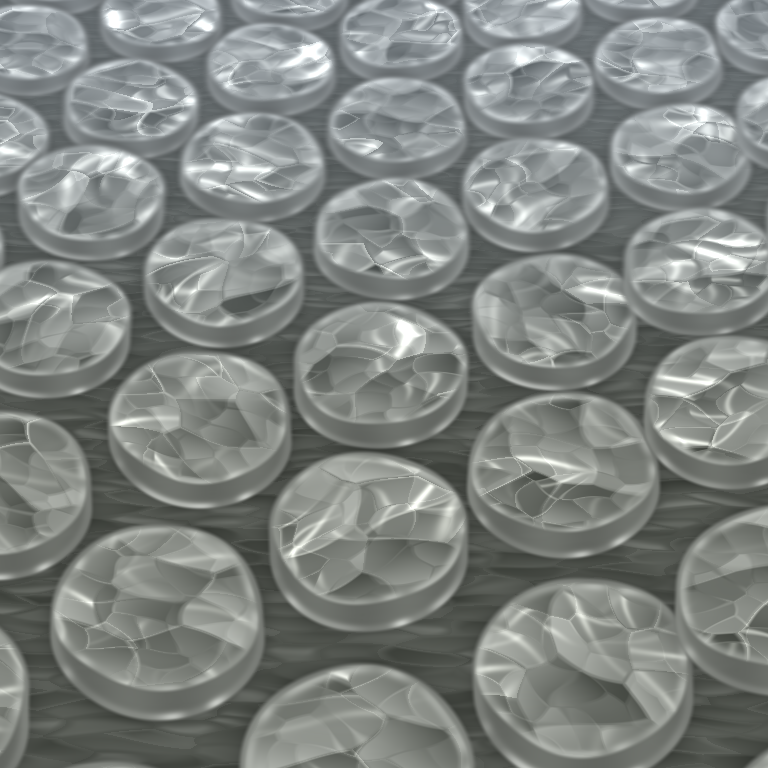
Reproduce this texture procedurally as a Shadertoy shader.

```glsl
// Sheet of crumpled bubble wrap, receding from dark foreground to pale haze
#define HORIZON 2.055
#define VANISH_X 0.596
#define COLUMN_STEP 0.146
#define ROW_STEP 0.0833
#define SHEAR 0.37
#define RADIUS 0.074
#define WALL 0.25
#define CREASE_SCALE 1.55
#define GLINT 0.44
#define JITTER 0.012

const vec2 LATTICE_ORIGIN = vec2(-0.064, 0.5668);
const vec2 LATTICE_STEP = vec2(COLUMN_STEP, ROW_STEP);

vec2 hash2(vec2 p) {
    vec2 k = vec2(dot(p, vec2(127.1, 311.7)), dot(p, vec2(269.5, 183.3)));
    return fract(sin(k) * 43758.5);
}

// Perspective between the canvas and the plane of the sheet
vec2 toLattice(vec2 p) {
    float w = HORIZON - p.y;
    return (vec2((p.x - VANISH_X) / w, 1.0 / w) - LATTICE_ORIGIN) / LATTICE_STEP;
}

vec2 toCanvas(vec2 cell) {
    vec2 plane = cell * LATTICE_STEP + LATTICE_ORIGIN;
    float w = 1.0 / plane.y;
    return vec2(VANISH_X + w * plane.x, HORIZON - w);
}

// Cellular facets of creased film: x = shade, y = bright streaks and folds
vec2 crumple(vec2 q, vec2 seed, float soft) {
    q += 0.14 * sin(q.yx * 3.1 + seed * 9.0);
    vec2 base = floor(q), nearest = vec2(0.0), facet = vec2(0.0);
    float d1 = 9.0, d2 = 9.0;
    for (int j = -1; j <= 1; j++)
    for (int i = -1; i <= 1; i++) {
        vec2 cell = base + vec2(i, j);
        vec2 offset = cell + 0.05 + 0.9 * hash2(cell + seed * 17.0) - q;
        float d = length(offset);
        if (d < d1) { d2 = d1; d1 = d; nearest = offset; facet = cell; }
        else d2 = min(d2, d);
    }
    vec2 h = hash2(facet + seed * 23.0 + 5.0);
    float angle = 1.57 + (h.x - 0.5) * 2.6;
    float s = dot(nearest, vec2(cos(angle), sin(angle)));
    float inside = smoothstep(0.0, soft, d2 - d1);
    float streak = exp(-pow((s - 0.5 * (h.y - 0.5)) / (soft * 0.75), 2.0));
    streak *= smoothstep(0.4, 0.8, h.y) * inside;
    float fold = (1.0 - inside) * smoothstep(0.3, 0.9, h.x);
    return vec2((h.y - 0.5 + 1.1 * s) * inside, streak + 0.55 * fold);
}

// Backing film: dark, with fine scratches running across
vec3 sheet(vec2 p, float haze) {
    float w = HORIZON - p.y;
    vec2 fleck = crumple(p * vec2(22.0, 95.0) / w, vec2(0.3, 0.7), 0.4);
    float bands = sin(p.y * 61.0 + 3.0 * sin(p.x * 9.0)) * sin(p.x * 17.0 + 2.0 * sin(p.y * 23.0));
    vec3 tone = mix(vec3(0.315, 0.33, 0.305), vec3(0.44, 0.47, 0.485), haze);
    return tone + (0.07 * fleck.x + 0.08 * fleck.y + 0.025 * bands) * (1.0 - 0.7 * haze);
}

void addBubble(inout vec3 color, vec2 p, vec2 id, float haze) {
    vec2 seed = hash2(id + 3.0);
    vec2 center = toCanvas(vec2(id.x, id.y + SHEAR * id.x)) + JITTER * (seed - 0.5);
    float w = HORIZON - center.y;
    float radius = RADIUS * w;
    vec2 q = (p - center) / radius;
    if (abs(q.x) > 1.4 || abs(q.y) > 1.5) return;

    // Swept ellipse for the body, raised ellipse for the cap
    vec2 squash = vec2(1.0, 0.6 + 0.27 * (w - 1.11));
    vec2 body = vec2(q.x, q.y - clamp(q.y, -0.5 * WALL, 0.5 * WALL)) / squash;
    vec2 cap = (q - vec2(0.0, 0.5 * WALL)) / squash;
    float angle = atan(cap.y, cap.x);
    float wobble = 0.022 * sin(3.0 * angle + 6.3 * seed.x) + 0.016 * sin(5.0 * angle + 6.3 * seed.y);
    float bodyDist = length(body) - 1.0 - 0.5 * wobble;
    float capDist = length(cap) - 0.965 - wobble;
    float soft = mix(0.018, 0.075, haze) + 1.0 / (radius * iResolution.y);
    color *= 1.0 - 0.16 * exp(-9.0 * max(bodyDist, 0.0));

    // Side wall with a pale outline and broken glints along the foot
    vec3 film = mix(vec3(0.485, 0.5, 0.475), vec3(0.555, 0.585, 0.605), haze);
    float ripple = 0.5 + 0.5 * sin(angle * 9.0 + 6.0 * seed.x + 2.0 * sin(angle * 5.0));
    vec3 wall = film * (0.86 + 0.05 * sin(q.x * 7.0 + 6.3 * seed.y));
    float outline = exp(-pow((bodyDist + 0.04) / (0.025 + soft), 2.0));
    float foot = smoothstep(-0.2, -0.8, q.y);
    wall += outline * (0.08 + 0.3 * foot * ripple * ripple * (1.0 - haze));

    // Crumpled cap: broad facets, finer wrinkles and a lit rim
    float turn = (seed.x - 0.5) * 1.6;
    vec2 r = mat2(cos(turn), sin(turn), -sin(turn), cos(turn)) * cap;
    float blur = 0.09 + 0.16 * haze;
    vec2 broad = crumple(r * CREASE_SCALE * vec2(0.8, 1.15) + seed * 5.0, seed, blur);
    vec2 fine = crumple(r.yx * CREASE_SCALE * vec2(2.1, 1.5) + seed * 8.0, seed.yx, blur * 1.3);
    float patches = smoothstep(-0.5, 0.9, sin(r.x * 3.0 + 6.0 * seed.y) + sin(r.y * 3.5 + 6.0 * seed.x));
    float inner = smoothstep(0.0, -0.14, capDist);
    float shade = 0.17 * broad.x + 0.09 * fine.x + 0.025 * cap.y;
    float glint = broad.y * (0.3 + 0.7 * patches) + 0.6 * fine.y * patches;
    vec3 top = film + 0.025 + shade * inner;
    top += GLINT * glint * mix(0.35, 1.0, inner) * vec3(1.0, 1.0, 0.97);
    float rim = exp(-pow((capDist + 0.035) / (0.022 + soft), 2.0));
    top += rim * (0.06 + 0.13 * ripple);

    vec3 surface = mix(wall, top, smoothstep(soft, -soft, capDist));
    color = mix(color, surface, 0.95 * smoothstep(soft, -soft, bodyDist));
}

void mainImage(out vec4 fragColor, in vec2 fragCoord) {
    vec2 p = fragCoord / iResolution.xy;
    float haze = smoothstep(0.35, 1.05, p.y);
    vec3 color = sheet(p, haze);
    // Neighbouring bubbles, far rows first
    vec2 cell = toLattice(p);
    for (int j = 1; j >= -1; j--)
    for (int i = -1; i <= 1; i++) {
        float column = floor(cell.x + 0.5) + float(i);
        float row = floor(cell.y - SHEAR * column + 0.5) + float(j);
        addBubble(color, p, vec2(column, row), haze);
    }
    fragColor = vec4(clamp(color, 0.0, 1.0), 1.0);
}
```
